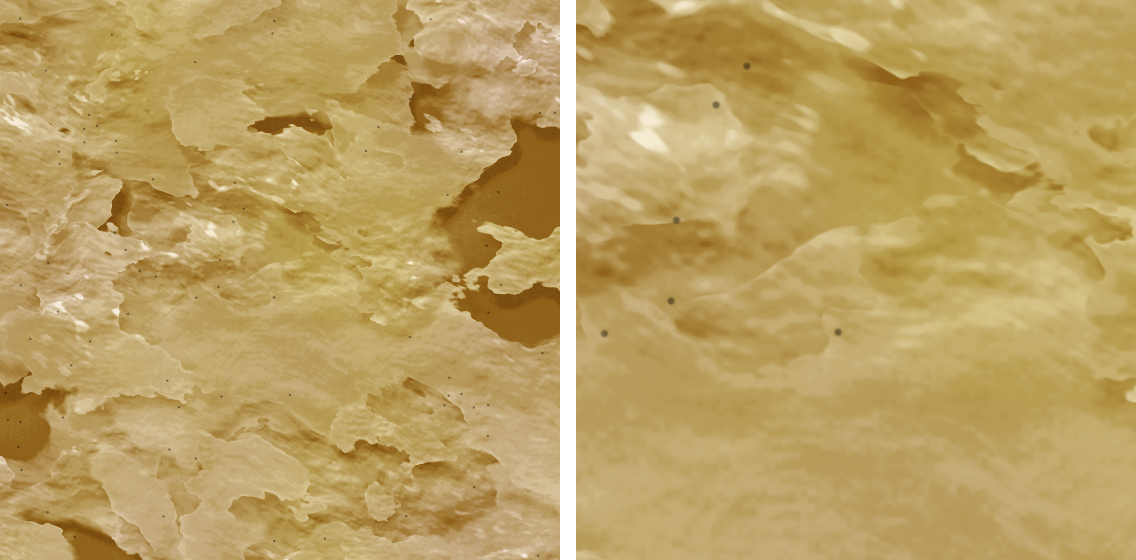
Left, the full canvas; right, a detail of the centre.
A Shadertoy shader for this texture:

```glsl
// Close-up of a porous, waxy golden crumb: ragged pale flakes over amber hollows.
// Layers of warped noise are stacked back to front, each casting a shadow below;
// the resulting tone is lit, sprinkled with glints and run through a colour ramp.

float hash(vec2 p) {
    return fract(sin(dot(p, vec2(127.1, 311.7))) * 43758.5453);
}

float noise(vec2 p) {
    vec2 i = floor(p), f = fract(p);
    f = f * f * f * (f * (f * 6.0 - 15.0) + 10.0);
    return mix(mix(hash(i), hash(i + vec2(1, 0)), f.x),
               mix(hash(i + vec2(0, 1)), hash(i + vec2(1, 1)), f.x), f.y);
}

float fbm(vec2 p, int octaves) {
    float sum = 0.0, total = 0.0, amp = 0.5;
    for (int i = 0; i < octaves; i++) {
        sum += amp * noise(p);
        total += amp;
        amp *= 0.48;
        p = mat2(1.6, 1.2, -1.2, 1.6) * p + 17.3;
    }
    return sum / total;
}

vec2 rotate(vec2 p, float a) {
    return mat2(cos(a), sin(a), -sin(a), cos(a)) * p;
}

// Outline field of one flake layer, wider than tall
float flakeField(vec2 p, float layer, int octaves) {
    vec2 q = rotate(p, 0.5 * sin(layer * 2.3) + 0.1);
    return fbm(q * vec2(3.6, 5.6) * (1.0 + 0.13 * layer) + layer * 31.7, octaves);
}

// Small-scale relief on the flake surfaces
float relief(vec2 p, float layer) {
    return fbm(rotate(p, 0.35) * vec2(8.0, 13.0) + layer * 11.9, 5);
}

vec3 ramp(float t) {
    vec3 c = mix(vec3(0.47, 0.29, 0.06), vec3(0.56, 0.38, 0.10), smoothstep(0.0, 0.15, t));
    c = mix(c, vec3(0.64, 0.49, 0.21), smoothstep(0.15, 0.34, t));
    c = mix(c, vec3(0.72, 0.605, 0.36), smoothstep(0.34, 0.55, t));
    c = mix(c, vec3(0.77, 0.67, 0.47), smoothstep(0.55, 0.68, t));
    c = mix(c, vec3(0.83, 0.75, 0.58), smoothstep(0.68, 0.83, t));
    return mix(c, vec3(0.96, 0.92, 0.84), smoothstep(0.83, 1.15, t));
}

void mainImage(out vec4 fragColor, in vec2 fragCoord) {
    vec2 uv = fragCoord / iResolution.y;
    vec2 p = uv + 0.07 * (vec2(fbm(uv * 5.0, 3), fbm(uv * 5.0 + 40.0, 3)) - 0.5);
    vec2 toLight = vec2(-0.4, 0.9);

    // Amber hollows
    float tone = 0.05 + 0.28 * fbm(p * vec2(5.0, 7.0) + 70.0, 4);
    float surface = 0.0;

    // Flakes, back to front
    for (int i = 0; i < 5; i++) {
        float layer = float(i);
        float cut = 0.495 + 0.013 * layer;
        float inside = flakeField(p, layer, 6) - cut;

        // Shadow cast downwards onto whatever lies below
        float above = flakeField(p + toLight * 0.032, layer, 3) - cut;
        tone -= 0.17 * smoothstep(-0.03, 0.07, above);
        tone = max(tone, 0.04);

        // Lit surface, smooth in places and crumbly in others
        float rough = smoothstep(0.3, 0.7, noise(p * 5.0 + layer * 7.1));
        float slope = relief(p, layer) - relief(p + toLight * 0.006, layer);
        float lit = 0.53 + 0.035 * layer + slope * mix(1.3, 3.6, rough);
        lit += 0.38 * (fbm(p * vec2(4.0, 6.0) + layer * 19.0, 3) - 0.5);
        lit += 0.09 * smoothstep(0.05, 0.0, inside);

        // Edges run from crisp to translucent
        float blur = 0.007 + 0.07 * smoothstep(0.55, 0.85, noise(p * 6.0 + layer * 5.3));
        float cover = smoothstep(-blur, blur, inside);
        tone = mix(tone, lit, cover);
        surface = mix(surface, 0.3 + 0.7 * rough, cover);
    }

    // Slanted streaks and clustered wet glints
    vec2 s = rotate(p, 0.4);
    tone += 0.07 * (fbm(s * vec2(28.0, 85.0), 3) - 0.5) * (0.4 + surface);
    float cluster = smoothstep(0.45, 0.7, fbm(p * 8.0 + 90.0, 3));
    float glint = smoothstep(0.66, 0.86, fbm(s * vec2(38.0, 75.0) + 5.0, 2));
    tone += 0.4 * glint * cluster * surface;

    // Fine grain
    tone += 0.05 * (noise(uv * 260.0) - 0.5);

    // Colour, with yellower and paler regions
    vec3 color = ramp(clamp(tone, 0.0, 1.15));
    float yellow = fbm(uv * 3.5 + 53.0, 3) - 0.5;
    color += vec3(0.0, 0.03, -0.16) * yellow * smoothstep(0.2, 0.5, tone);

    // Sparse dark specks
    vec2 grid = uv * 42.0, cell = floor(grid);
    vec2 center = 0.25 + 0.5 * vec2(hash(cell + 3.1), hash(cell + 8.7));
    float speck = smoothstep(0.13, 0.04, length(fract(grid) - center));
    color *= 1.0 - 0.4 * speck * step(0.95, hash(cell + 1.9));

    fragColor = vec4(color, 1.0);
}
```
